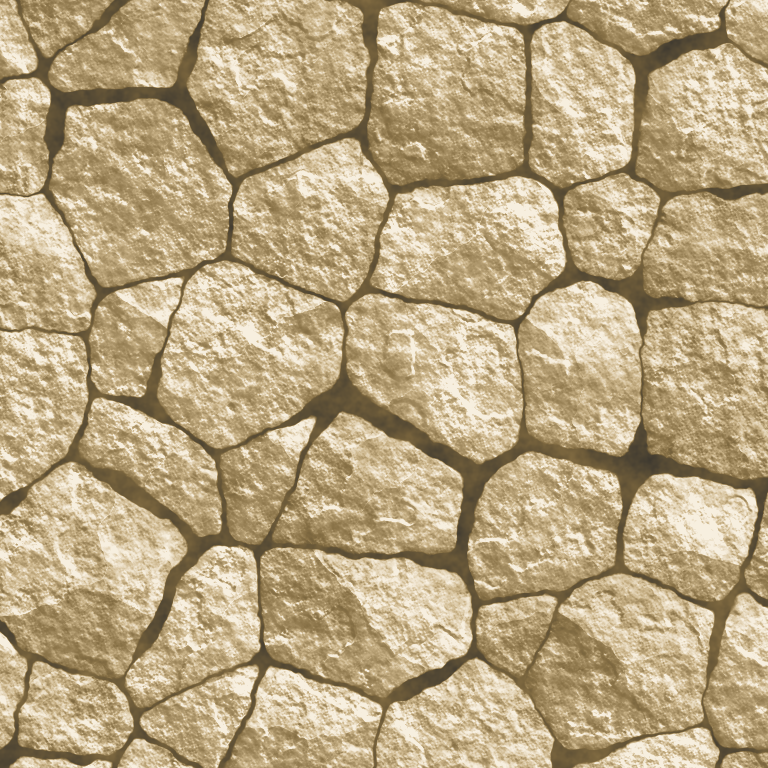
A Shadertoy shader for this texture:

```glsl
const float STONES_ACROSS = 5.6;
const float CORNER_SHARPNESS = 36.0;
const float COURSE_TILT = 0.16;
const vec2 LIGHT = vec2(0.5, 0.75);

struct Stone {
    vec2 id;
    vec2 site;
    vec2 inward;
    float edge;
};

float hash(vec2 p) {
    vec3 q = fract(p.xyx * 0.1031);
    q += dot(q, q.yzx + 33.33);
    return fract((q.x + q.y) * q.z);
}

vec2 hash2(vec2 p) {
    return vec2(hash(p), hash(p + vec2(47.3, 91.7)));
}

mat2 rotation(float angle) {
    float c = cos(angle), s = sin(angle);
    return mat2(c, s, -s, c);
}

float noise(vec2 p) {
    vec2 i = floor(p), f = fract(p);
    f = f * f * f * (f * (f * 6.0 - 15.0) + 10.0);
    float low = mix(hash(i), hash(i + vec2(1, 0)), f.x);
    float high = mix(hash(i + vec2(0, 1)), hash(i + vec2(1, 1)), f.x);
    return mix(low, high, f.y);
}

float fbm(vec2 p, int octaves) {
    float sum = 0.0, amp = 0.5;
    for (int i = 0; i < octaves; i++) {
        sum += amp * noise(p);
        p = mat2(1.6, 1.2, -1.2, 1.6) * p + 17.3;
        amp *= 0.5;
    }
    return sum;
}

vec2 siteOf(vec2 cell) {
    return cell + 0.5 + 0.74 * (hash2(cell + 60.0) - 0.5);
}

// Squared distance minus a random weight: heavier cells grow larger
float power(vec2 p, vec2 cell) {
    vec2 d = p - siteOf(cell);
    return dot(d, d) - 0.5 * hash(cell + 135.0);
}

// Weighted Voronoi cell with slightly blunted corners
Stone findStone(vec2 p) {
    vec2 base = floor(p);
    Stone s = Stone(base, base, vec2(0), 0.0);
    float best = 1e5;
    for (int y = -2; y <= 2; y++)
    for (int x = -2; x <= 2; x++) {
        vec2 cell = base + vec2(x, y);
        float d = power(p, cell);
        if (d < best) { best = d; s.id = cell; }
    }
    s.site = siteOf(s.id);
    float total = 1e-9;
    for (int y = -2; y <= 2; y++)
    for (int x = -2; x <= 2; x++) {
        vec2 cell = s.id + vec2(x, y);
        if (x == 0 && y == 0) continue;
        vec2 away = s.site - siteOf(cell);
        float dist = (power(p, cell) - best) / (2.0 * length(away));
        float w = exp(-CORNER_SHARPNESS * dist);
        total += w;
        s.inward += w * normalize(away);
    }
    s.inward /= total;
    s.edge = -log(total) / CORNER_SHARPNESS - 0.002 - 0.02 * hash(s.id + 210.0);
    return s;
}

// Broken planes meeting in ragged creases
float facets(vec2 d, vec2 id) {
    float h = 10.0;
    for (int i = 0; i < 5; i++) {
        vec2 key = id + 300.0 + 13.0 * float(i);
        vec2 slope = 1.4 * (hash2(key) - 0.5);
        h = min(h, dot(d, slope) + 0.12 * hash(key + 5.0));
    }
    return h;
}

// Flat shelves separated by narrow scarps
float terrace(float h) {
    return floor(h) + smoothstep(0.74, 1.0, fract(h));
}

float relief(vec2 p, Stone s) {
    vec2 q = p + 40.0 * hash2(s.id + 400.0) + 100.0;
    float broad = fbm(q * 1.6, 5);
    float rough = fbm(q * 3.6 + 30.0, 5) - 0.47;
    vec2 d = p - s.site + 0.3 * vec2(rough, broad - 0.5);
    vec2 ledgeDir = hash2(s.id + 600.0) - 0.5;
    float ledges = terrace(3.0 * dot(d, ledgeDir) + 2.6 * broad + 1.2 * rough);
    float grain = mix(0.07, 0.17, noise(q * 2.3)) * fbm(q * 9.0, 4);
    return facets(d, s.id) + 0.2 * broad + 0.055 * ledges - 0.12 * abs(rough) + grain;
}

// Brown to cream tint, strongest in the middle tones
vec3 sandTint(float tone) {
    float tint = smoothstep(0.1, 0.57, tone) * (1.0 - smoothstep(0.75, 1.12, tone));
    return tone - tint * vec3(0.0, 0.09, 0.26);
}

void mainImage(out vec4 fragColor, in vec2 fragCoord) {
    mat2 tilt = rotation(COURSE_TILT);
    vec2 p = tilt * (fragCoord / iResolution.y * STONES_ACROSS) + 20.0;

    // Stone outlines, slightly bent and chipped
    vec2 bend = vec2(fbm(p * 1.5, 2), fbm(p * 1.5 + 50.0, 2)) - 0.375;
    vec2 chip = vec2(fbm(p * 7.0, 4), fbm(p * 7.0 + 80.0, 4)) - 0.47;
    Stone s = findStone(p + 0.14 * bend + 0.07 * chip);
    s.edge -= 0.045 * smoothstep(0.5, 0.85, noise(p * 1.7 + 70.0));

    // Surface slope from the relief and the worn rim
    vec2 e = vec2(0.008, 0.0);
    float h = relief(p, s);
    vec2 slope = vec2(relief(p + e.xy, s) - h, relief(p + e.yx, s) - h) / e.x;
    float rim = exp(-max(s.edge, 0.0) / 0.03);
    slope += 0.6 * rim * s.inward;

    // Side light, stains and darkness in the gaps
    float lit = -dot(slope, tilt * LIGHT);
    float face = 0.79 + 0.2 * lit / sqrt(1.0 + 0.6 * lit * lit);
    face += 0.07 * (hash(s.id + 500.0) - 0.5) + 0.12 * (fbm(p * 2.2 + 9.0, 3) - 0.44);
    face += 0.16 * (fbm(p * 16.0 + 5.0, 3) - 0.44) - 0.07 * rim;
    float gap = 0.2 + 0.32 * fbm(p * 4.0, 4) + 0.1 * fbm(p * 25.0, 2);
    float tone = mix(gap, face, smoothstep(-0.006, 0.01, s.edge));

    fragColor = vec4(sandTint(clamp(tone, 0.12, 0.97)), 1.0);
}
```
